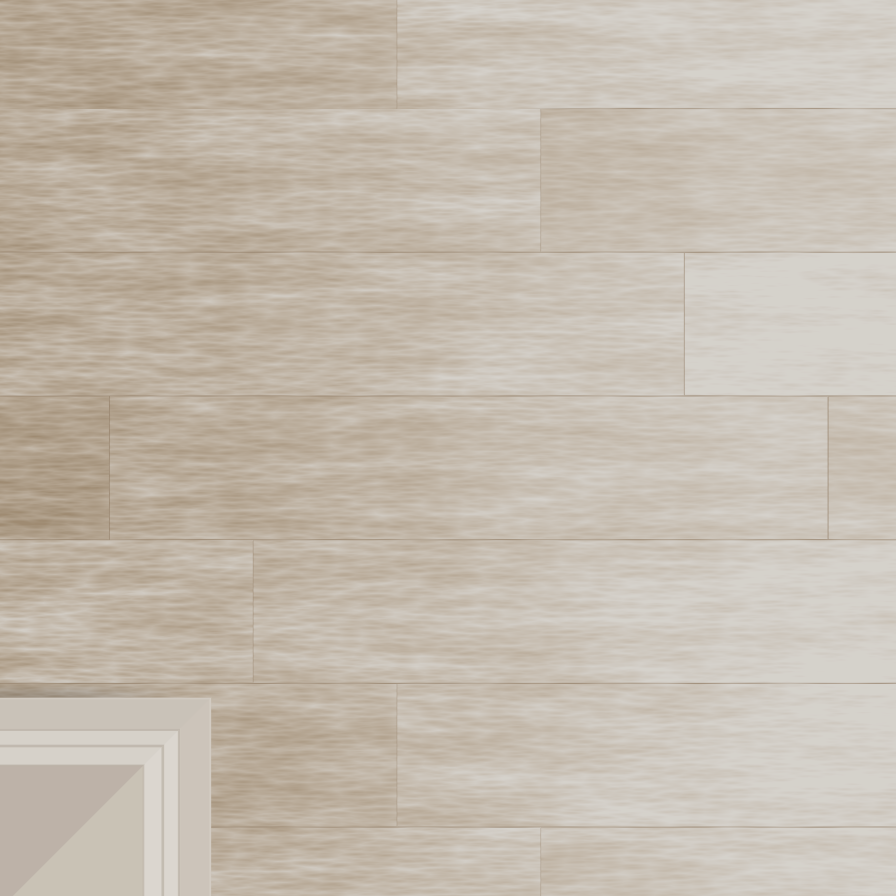
Give the GLSL for this texture, as a WebGL 1 fragment shader.

```glsl
precision highp float;
// Pale wooden floor: long staggered boards, lit from the right, with thin worn seams
// and a moulded white frame in the lower left corner. Boards come from a sheared grid,
// grain from stretched cellular noise, and the frame from one mitred distance.
uniform vec2 u_resolution;

const float PI = 3.14159;
const float BOARD_HEIGHT = 0.1604;
const float BOARD_LENGTH = 0.802;

vec2 hash2(vec2 p) {
  p = vec2(dot(p, vec2(127.1, 311.7)), dot(p, vec2(269.5, 183.3)));
  return fract(sin(p) * 43758.55);
}

// Distance to the nearest scattered point, centred on zero
float cellular(vec2 p) {
  vec2 cell = floor(p), local = fract(p);
  float nearest = 2.0;
  for (int j = -1; j <= 1; j++) {
    for (int i = -1; i <= 1; i++) {
      vec2 o = vec2(float(i), float(j));
      nearest = min(nearest, length(o + hash2(cell + o) - local));
    }
  }
  return nearest - 0.45;
}

// Long fibres, short pores and broad cloudy bands
float woodGrain(vec2 p) {
  p.y += 0.0015 * sin(p.x * 11.0 + 2.0 * sin(p.y * 31.0));
  float bands = sin(p.y * 95.0 + 2.5 * sin(p.x * 7.0)) * sin(p.x * 9.0 + p.y * 23.0);
  return 0.44 * cellular(p * vec2(19.0, 175.0))
       + 0.36 * cellular(p * vec2(43.0, 250.0) + 17.0)
       + 0.44 * cellular(p * vec2(6.0, 48.0) + 5.0)
       + 0.42 * cellular(p * vec2(3.0, 19.0) + 9.0)
       + 0.05 * bands;
}

// Coverage of a thin line at distance d
float hairline(float d, float halfWidth, float pixel) {
  return clamp((halfWidth - abs(d)) / pixel + 0.5, 0.0, 1.0);
}

// Brown to pale grey, warmer in the mid tones
vec3 woodColor(float tone) {
  vec3 color = mix(vec3(0.65, 0.58, 0.49), vec3(0.82, 0.80, 0.77), tone);
  return color - max(tone * (1.0 - tone), 0.0) * vec3(0.0, 0.03, 0.06);
}

vec3 floorColor(vec2 p, float pixel) {
  // Each row steps a fifth of a board to the right
  float v = (p.y - 0.1211) / BOARD_HEIGHT + 1.0;
  float row = floor(v);
  float u = (p.x - 0.443 - row * BOARD_HEIGHT) / BOARD_LENGTH;
  float board = floor(u);

  // Light from the right, plus board to board tone
  float light = smoothstep(-0.15, 0.98, p.x);
  float tone = mix(0.41, 0.99, light);
  tone += 0.09 * sin(2.618 * row - 9.42) + 0.055 * cos(PI * (board + row));
  tone += 0.1 * smoothstep(0.65, 1.0, p.x) * smoothstep(0.5, 0.8, p.y);
  float grain = woodGrain(p + vec2(board * 3.7, row * 1.3));
  tone += grain * mix(1.0, 0.4, light);
  vec3 color = woodColor(clamp(tone, -0.15, 1.1));

  // Seams, patchy along their length and nearly closed at the upper left
  float rowSeam = (0.5 - abs(fract(v) - 0.5)) * BOARD_HEIGHT;
  float endSeam = (0.5 - abs(fract(u) - 0.5)) * BOARD_LENGTH;
  float wear = 0.5 + 0.13 * sin(p.x * 37.0 + row * 2.0) + 0.1 * sin(p.x * 91.0);
  float open = mix(0.08, 1.0, max(step(0.2, p.y), smoothstep(0.58, 0.62, p.x)));
  float endWear = 0.3 + 0.35 * exp(-pow(row - 2.7, 2.0));
  float seam = max(hairline(rowSeam, 0.0007, pixel) * wear * open,
                   hairline(endSeam, 0.0006, pixel) * endWear);
  color = mix(color, vec3(0.58, 0.50, 0.41), seam);

  // Soft shadow just above the frame
  float shadow = smoothstep(0.758, 0.778, p.y) * (1.0 - smoothstep(0.06, 0.23, p.x));
  return color * (1.0 - 0.15 * shadow);
}

vec3 frameColor(vec2 inset, float d, float pixel) {
  // Top and right faces meet along the mitre
  float side = smoothstep(-pixel, pixel, inset.y - inset.x);
  vec3 rim = mix(vec3(0.79, 0.76, 0.72), vec3(0.80, 0.77, 0.73), side);
  vec3 moulding = mix(vec3(0.84, 0.82, 0.79), vec3(0.86, 0.84, 0.81), side);
  vec3 panel = mix(vec3(0.74, 0.70, 0.66), vec3(0.79, 0.76, 0.71), side);
  vec3 color = mix(rim, moulding, smoothstep(-pixel, pixel, d - 0.035));
  color = mix(color, panel, smoothstep(-pixel, pixel, d - 0.0755));

  // Grooves in the moulding
  float groove = hairline(d - 0.036, 0.0012, pixel);
  groove = max(groove, hairline(d - 0.054, 0.0015, pixel));
  groove = max(groove, 0.7 * hairline(d - 0.0755, 0.001, pixel));
  color = mix(color, vec3(0.69, 0.65, 0.60), 0.55 * groove);
  return mix(color, vec3(0.88, 0.86, 0.83), 0.3 * hairline(d - 0.001, 0.001, pixel));
}

void main() {
  vec2 p = gl_FragCoord.xy / u_resolution;
  p.y = 1.0 - p.y;
  float pixel = 1.0 / min(u_resolution.x, u_resolution.y);
  vec3 color = floorColor(p, pixel);

  vec2 inset = vec2(0.2357 - p.x, p.y - 0.7786);
  float d = min(inset.x, inset.y);
  color = mix(color, frameColor(inset, d, pixel), clamp(d / pixel + 0.5, 0.0, 1.0));
  gl_FragColor = vec4(color, 1.0);
}
```
